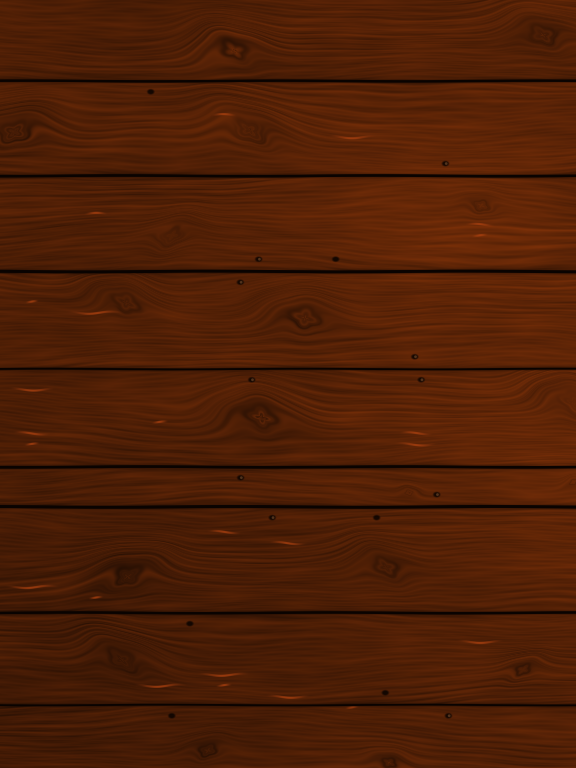
Write a Shadertoy shader that draws this texture.

```glsl
#define GAPS 8
#define GAP_HALF_WIDTH 0.0016
#define RING_FREQ 620.0
#define RING_DEPTH 0.13
#define FIBRE_DEPTH 0.30
#define KNOTS_PER_PLANK 2
#define NAILS_PER_PLANK 2
#define STREAK_CHANCE 0.035
#define WOOD_DARK vec3(0.21, 0.082, 0.015)
#define WOOD_LIGHT vec3(0.51, 0.197, 0.032)
#define STREAK_COLOR vec3(0.66, 0.25, 0.06)
#define GAP_COLOR vec3(0.035, 0.010, 0.002)

// Plank boundaries, measured down from the top in canvas heights
const float EDGES[GAPS + 2] = float[](-0.02, 0.1055, 0.229, 0.3535, 0.4805,
                                      0.608, 0.660, 0.798, 0.918, 1.03);

vec2 hash2(vec2 p) {
    return fract(sin(vec2(dot(p, vec2(127.1, 311.7)), dot(p, vec2(269.5, 183.3)))) * 43758.5);
}

// Distance to the nearest scattered cell centre
float cellular(vec2 p) {
    vec2 cell = floor(p), f = p - cell;
    float nearest = 4.0;
    for (int j = -1; j <= 1; j++)
        for (int i = -1; i <= 1; i++) {
            vec2 o = vec2(i, j), d = o + hash2(cell + o) - f;
            nearest = min(nearest, dot(d, d));
        }
    return sqrt(nearest);
}

// Slow wandering of the grain along a plank
float grainDrift(vec2 p, float seed) {
    return 0.009 * sin(p.x * 5.3 + p.y * 17.0 + seed * 2.4)
         + 0.005 * sin(p.x * 11.0 - p.y * 31.0 + seed * 5.1)
         + 0.0012 * sin(p.x * 37.0 + p.y * 58.0 + seed * 1.7);
}

// Broad light falling from the right
float lighting(vec2 uv) {
    vec2 upper = (uv - vec2(0.76, 0.28)) / vec2(0.24, 0.10);
    vec2 lower = (uv - vec2(1.00, 0.60)) / vec2(0.24, 0.16);
    return 0.31 + 0.12 * smoothstep(0.0, 0.9, uv.x)
         + 0.24 * exp(-dot(upper, upper)) + 0.22 * exp(-dot(lower, lower))
         - 0.13 * smoothstep(0.4, 1.0, uv.y) * (1.0 - 0.7 * uv.x);
}

void mainImage(out vec4 fragColor, in vec2 fragCoord) {
    float px = 1.0 / iResolution.y;
    vec2 uv = fragCoord / iResolution.xy;
    uv.y = 1.0 - uv.y;
    vec2 p = vec2(fragCoord.x * px, uv.y);
    float width = iResolution.x * px;

    // Find the plank and the closest gap
    int plank = 0;
    float gapDist = 1.0, gapWidth = GAP_HALF_WIDTH;
    for (int i = 1; i <= GAPS; i++) {
        float wobble = 0.0005 * sin(p.x * 19.0 + float(i) * 4.0);
        float d = p.y - EDGES[i] - wobble;
        if (d > 0.0) plank = i;
        if (abs(d) < abs(gapDist)) {
            gapDist = d;
            gapWidth = GAP_HALF_WIDTH * (0.7 + 0.6 * hash2(vec2(i, 8)).x);
        }
    }
    float seed = float(plank) + 1.0;
    float top = EDGES[plank], height = EDGES[plank + 1] - top;

    // Grain level bends into rings around each knot
    float level = p.y + grainDrift(p, seed), knotTone = 0.0;
    for (int k = 0; k < KNOTS_PER_PLANK; k++) {
        vec2 h = hash2(vec2(seed, float(k) + 3.0)), g = hash2(h * 91.0);
        vec2 center = vec2(width * fract(h.x * 0.45 + 0.5 * float(k) + 0.07 * seed),
                           top + height * mix(0.3, 0.7, h.y));
        vec2 d = p - center;
        d.y += d.x * (g.x - 0.5) * 0.8;
        d.x *= 0.72;
        float r = height * mix(0.12, 0.30, g.y);
        float dist = length(d) + 0.06 * r * sin(4.0 * atan(d.y, d.x) + seed);
        float pull = exp(-dist * dist / (r * r));
        level = mix(level, center.y + dist, pull);
        float rim = (dist - 0.38 * r) / (0.10 * r);
        knotTone -= 0.10 * pull + 0.15 * exp(-rim * rim);
    }

    // Growth rings, fine fibres and soft blotches
    float phase = level * RING_FREQ + 2.2 * sin(level * 95.0 + seed) + seed;
    float rings = sin(phase + 0.7 * sin(phase));
    rings *= 1.0 - smoothstep(1.6, 3.6, fwidth(phase));
    float fibres = cellular(vec2(p.x * 13.0, level * 270.0) + seed * 17.0) - 0.45;
    float blotches = cellular(vec2(p.x * 4.0, level * 32.0) + seed * 5.0) - 0.45;
    float ringFade = 0.55 + 0.45 * sin(p.x * 7.0 + level * 40.0 + seed * 3.0);
    float tone = lighting(uv) + 0.08 * (hash2(vec2(seed, 2.0)).x - 0.5) + knotTone
               + RING_DEPTH * rings * ringFade + FIBRE_DEPTH * fibres + 0.17 * blotches;
    vec3 color = mix(WOOD_DARK, WOOD_LIGHT, clamp(tone, -0.3, 1.15));

    // Sparse scraped streaks along the grain
    vec2 grid = vec2(12.0, 70.0), cell = floor(p * grid), q = fract(p * grid) - 0.5;
    vec2 h = hash2(cell + 40.0);
    q.y += 0.10 * sin(q.x * 9.0 + h.y * 6.0);
    float along = 1.0 - smoothstep(0.0, mix(0.10, 0.48, h.y), abs(q.x));
    float streak = along * (1.0 - smoothstep(0.0004, 0.0010 + px, abs(q.y) / grid.y));
    color = mix(color, STREAK_COLOR, 0.8 * streak * step(1.0 - STREAK_CHANCE, h.x));

    // Nail holes near plank edges, some with a worn pale head
    for (int k = 0; k < NAILS_PER_PLANK; k++) {
        vec2 n = hash2(vec2(seed * 3.0, float(k) + 21.0));
        float side = n.y < 0.5 ? 0.014 : height - 0.016;
        vec2 d = p - vec2(width * (0.37 + 0.32 * float(k) + 0.22 * (n.x - 0.5)), top + side);
        float hole = length(d * vec2(0.75, 1.0));
        color = mix(color, GAP_COLOR, 0.85 * (1.0 - smoothstep(0.0018, 0.0034 + px, hole)));
        float head = 1.0 - smoothstep(0.0008, 0.0014 + px, length(d - vec2(0.001, 0.0)));
        color = mix(color, vec3(0.42, 0.27, 0.15), 0.7 * head * step(0.6, n.x));
    }

    // Lit lower lip, shadow and dark gap between planks
    float lip = (gapDist - gapWidth - 0.0025) / 0.0015;
    color *= 1.0 + 0.16 * exp(-lip * lip) * (0.5 + 0.5 * sin(p.x * 23.0 + seed * 2.0));
    float outside = abs(gapDist) - gapWidth;
    color *= 1.0 - 0.35 * exp(-max(outside, 0.0) / 0.0022);
    color = mix(GAP_COLOR, color, smoothstep(-0.6 * px, 0.6 * px, outside));
    fragColor = vec4(color, 1.0);
}
```
